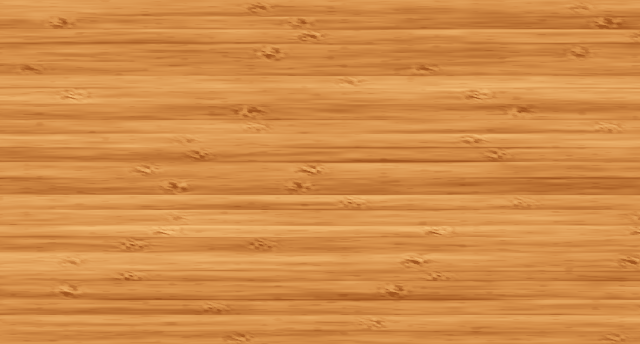
Give the GLSL for this texture, as a WebGL 2 fragment shader.

```glsl
#version 300 es
precision highp float;
// Laminated bamboo board: horizontal strips with fine fibres and small node marks.

uniform vec2 u_resolution;
out vec4 fragColor;

const float STRIP_COUNT = 23.0;
const float NODE_SPACING = 0.9;
const vec3 DARK_BAMBOO = vec3(0.64, 0.34, 0.12);
const vec3 HONEY_BAMBOO = vec3(0.84, 0.56, 0.285);
const vec3 PALE_BAMBOO = vec3(0.95, 0.735, 0.46);

float hash(vec2 p) {
    return fract(sin(dot(p, vec2(127.1, 311.7))) * 43758.5453);
}

float noise(vec2 p) {
    vec2 cell = floor(p);
    vec2 f = fract(p);
    f = f * f * (3.0 - 2.0 * f);
    float low = mix(hash(cell), hash(cell + vec2(1.0, 0.0)), f.x);
    float high = mix(hash(cell + vec2(0.0, 1.0)), hash(cell + 1.0), f.x);
    return mix(low, high, f.y);
}

// Jittered height of a glue line, in strip units.
float seamHeight(float id) {
    return id + 0.46 * (hash(vec2(id, 3.7)) - 0.5);
}

// Long fibres, from broad streaks to hairlines.
float fibres(vec2 p, float seed) {
    float sum = 0.0;
    float weight = 0.42;
    vec2 scale = vec2(1.6, 62.0);
    for (int i = 0; i < 4; i++) {
        sum += weight * (noise(p * scale + seed * 17.3) - 0.5);
        scale *= vec2(2.3, 1.55);
        weight *= 0.88;
    }
    return sum;
}

// Offset from the nearest node of a strip; z is its strength.
vec3 nearestNode(vec2 p, float id) {
    float shift = hash(vec2(id, 9.1));
    float cell = floor(p.x / NODE_SPACING + shift);
    float chance = hash(vec2(cell, id + 40.0));
    float x = (cell + 0.15 + 0.7 * chance - shift) * NODE_SPACING;
    float middle = 0.5 * (seamHeight(id) + seamHeight(id + 1.0)) / STRIP_COUNT;
    float strength = mix(0.5, 1.1, hash(vec2(cell + 7.0, id)));
    return vec3(p - vec2(x, middle), strength);
}

// Ragged dark flecks and pale wisps of one node.
float nodeMark(vec3 node, float seed) {
    vec2 q = node.xy;
    float halo = exp(-dot(q * vec2(25.0, 62.0), q * vec2(25.0, 62.0)));
    float core = exp(-dot(q * vec2(55.0, 110.0), q * vec2(55.0, 110.0)));
    vec2 slanted = vec2(q.x * 75.0, q.y * 210.0 + q.x * 50.0);
    float grain = noise(slanted + seed * 23.0);
    float flecks = smoothstep(0.5, 0.8, grain);
    float wisps = smoothstep(0.45, 0.15, grain);
    return node.z * (halo * (0.32 * wisps - 0.48 * flecks) - 0.12 * core);
}

// Lightness of a strip at a point: 0 is dark, 1 is pale.
float stripTone(vec2 p, float id) {
    float bottom = seamHeight(id);
    float across = (p.y * STRIP_COUNT - bottom) / (seamHeight(id + 1.0) - bottom);
    float seed = hash(vec2(id, 21.3));
    float alternate = 0.1 * (mod(id, 2.0) - 0.5);
    float base = mix(0.36, 0.69, seed) + alternate;
    float slope = mix(-0.1, 0.34, hash(vec2(id, 5.9))) * (across - 0.5);
    float drift = 0.16 * (noise(vec2(p.x * 1.6, id * 7.0)) - 0.5);

    // Fibres bow around each node.
    vec3 node = nearestNode(p, id);
    float bend = 0.005 * node.z * exp(-node.x * node.x * 500.0);
    vec2 grainPoint = p + vec2(0.0, bend * sin(node.x * 70.0));
    float grain = 0.56 * fibres(grainPoint, seed);

    // Sparse short pores.
    float pores = smoothstep(0.74, 0.95, noise(p * vec2(26.0, 210.0) + id * 5.0));
    return base + slope + drift + grain - 0.12 * pores + nodeMark(node, seed);
}

vec3 bambooColor(float tone) {
    vec3 lower = mix(DARK_BAMBOO, HONEY_BAMBOO, clamp(tone * 2.0, 0.0, 1.0));
    return mix(lower, PALE_BAMBOO, clamp(tone * 2.0 - 1.0, 0.0, 1.0));
}

void main() {
    vec2 p = gl_FragCoord.xy / u_resolution.y;
    float pixel = STRIP_COUNT / u_resolution.y;

    // Blend the strips on both sides of the nearest seam.
    float height = p.y * STRIP_COUNT + 0.06 * (noise(vec2(p.x * 2.0, 1.5)) - 0.5);
    float seam = floor(height + 0.5);
    float offset = height - seamHeight(seam);
    float soft = max(pixel * 0.7, 0.04);
    float side = smoothstep(-soft, soft, offset);
    float tone = mix(stripTone(p, seam - 1.0), stripTone(p, seam), side);

    // Thin glue shadow, fading in and out along the seam.
    float lineWidth = max(0.07, pixel * 0.7);
    float line = exp(-offset * offset / (lineWidth * lineWidth));
    float presence = smoothstep(0.25, 0.75, noise(vec2(p.x * 1.8, seam * 11.0)));
    tone -= line * presence * mix(0.06, 0.3, hash(vec2(seam, 14.2)));

    fragColor = vec4(bambooColor(tone), 1.0);
}
```
